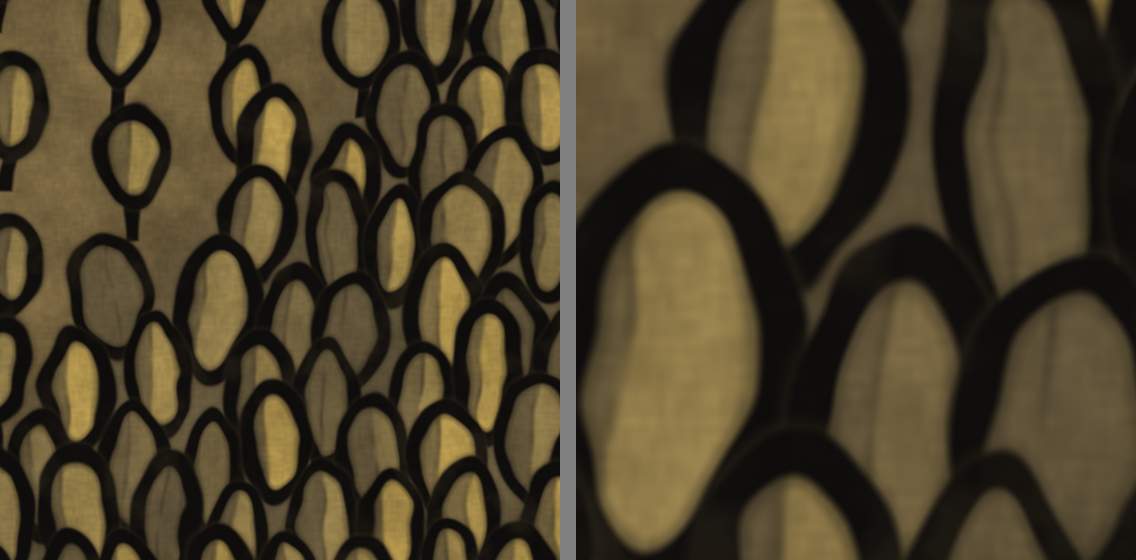
Left: the whole. Right: its middle third, enlarged.
Reproduce this pattern procedurally as a WebGL 1 fragment shader.

```glsl
precision highp float;
uniform vec2 u_resolution;

const vec3 INK = vec3(0.06, 0.052, 0.045);
const vec3 UMBER = vec3(0.20, 0.17, 0.11);
const vec3 OLIVE = vec3(0.37, 0.32, 0.22);
const vec3 GROUND = vec3(0.44, 0.37, 0.235);
const vec3 STRAW = vec3(0.55, 0.47, 0.28);
const vec3 GOLD = vec3(0.67, 0.56, 0.29);

const vec2 CELL = vec2(0.14, 0.125);     // spacing of the ovals
const vec2 SHIFT = vec2(0.05, 0.0);      // lattice offset
const vec2 RADIUS = vec2(0.067, 0.122);  // mean outer half size
const float OUTLINE = 0.027;
const float EDGE = 0.004;
const float WOBBLE = 0.014;
const float CLEARING = 0.22;             // height where the open ground starts
const float GRAIN = 0.14;

float hash(vec2 p) {
  return fract(sin(dot(p, vec2(127.1, 311.7))) * 43758.5453);
}

float noise(vec2 p) {
  vec2 i = floor(p), f = fract(p);
  f = f * f * (3.0 - 2.0 * f);
  return mix(mix(hash(i), hash(i + vec2(1.0, 0.0)), f.x),
             mix(hash(i + vec2(0.0, 1.0)), hash(i + vec2(1.0, 1.0)), f.x), f.y);
}

float fbm(vec2 p) {
  float sum = 0.0, amp = 0.5;
  for (int i = 0; i < 4; i++) {
    sum += amp * noise(p);
    p = p * 2.03 + 7.1;
    amp *= 0.5;
  }
  return sum;
}

float fill(float d) {
  return 1.0 - smoothstep(-EDGE, EDGE, d);
}

// Approximate distance to an ellipse narrowed at its ends and tapered downward
float ovalDistance(vec2 p, vec2 r, float pinch, float taper) {
  float t = clamp(p.y / r.y, -1.2, 1.2);
  p.x *= 1.0 + pinch * t * t - taper * t;
  float k = length(p / r);
  return k * (k - 1.0) / max(length(p / (r * r)), 0.001);
}

// Positive on open ground, negative in the crowd
float openness(vec2 p) {
  return p.y - p.x - CLEARING;
}

vec3 interior(vec2 q, vec2 r, vec2 id, float tone) {
  vec3 light = mix(mix(OLIVE, STRAW, smoothstep(0.0, 0.45, tone)), GOLD,
                   smoothstep(0.6, 0.95, tone));
  vec3 shade = mix(OLIVE, light, 0.35 * hash(id + 8.3));
  float seam = q.x + r.x * (0.5 * hash(id + 5.7) - 0.05) - 0.12 * q.y * (hash(id + 2.9) - 0.3);
  vec3 col = mix(shade, light, smoothstep(-0.006, 0.008, seam));
  float crease = exp(-seam * seam / 0.00002) * noise(q * 30.0 + id * 3.0);
  return mix(col, UMBER, 0.5 * crease);
}

vec3 paintOval(vec3 col, vec2 p, vec2 id) {
  vec2 center = (id + 0.5 + vec2(0.5 * id.y, 0.0)) * CELL - SHIFT;
  bool open = openness(center) > 0.0;
  if (open && mod(id.x - id.y + 0.5, 3.0) > 1.0) return col;

  vec2 rnd = vec2(hash(id), hash(id + 17.3));
  center += (rnd - 0.5) * CELL * vec2(0.5, 0.6);
  vec2 r = RADIUS * mix(vec2(0.86), vec2(1.16, 1.12), vec2(hash(id + 3.1), hash(id + 9.7)));
  if (open) r *= vec2(0.93, 0.86);
  float width = OUTLINE * mix(0.75, 1.15, hash(id + 21.9));

  // Slight lean of each oval
  float lean = 0.22 * (hash(id + 4.4) - 0.5);
  vec2 q = p - center;
  q = vec2(q.x - lean * q.y, q.y + lean * q.x);

  float d = ovalDistance(q, r, 0.32 * hash(id + 6.2), 0.2 * rnd.y - 0.04);
  float inner = d + width + 0.007 * (noise(p * 30.0 + id) - 0.5);

  // Short stalk under the ovals on open ground
  if (open) {
    float len = mix(0.022, 0.038, rnd.x);
    vec2 s = abs(q + vec2(0.0, r.y + len - 0.006)) - vec2(0.012, len);
    col = mix(col, INK, fill(max(s.x, s.y)));
  }

  vec3 ink = mix(INK, UMBER, 0.35 * smoothstep(0.5, 0.75, fbm(p * 14.0 + id)));
  vec3 body = interior(q, r, id, hash(id + 13.6));
  body = mix(body, UMBER, 0.5 * smoothstep(-0.014, 0.0, inner));
  col = mix(col, UMBER, 0.4 * (1.0 - smoothstep(-0.002, 0.011, d)));
  return mix(col, mix(ink, body, fill(inner)), fill(d));
}

void main() {
  vec2 uv = gl_FragCoord.xy / min(u_resolution.x, u_resolution.y);
  vec2 p = uv + WOBBLE * (vec2(noise(uv * 19.0), noise(uv * 19.0 + 40.0)) - 0.5);

  // Mottled ground, darker between the crowded ovals
  vec3 col = mix(OLIVE, GROUND, smoothstep(-0.1, 0.1, openness(p)));
  col *= 0.82 + 0.38 * fbm(uv * vec2(7.0, 9.0));

  // Lower rows overlap the rows above
  vec2 g = (p + SHIFT) / CELL;
  for (int j = 2; j >= -2; j--) {
    float row = floor(g.y) + float(j);
    float column = floor(g.x - 0.5 * row);
    for (int i = -2; i <= 2; i++) {
      col = paintOval(col, p, vec2(column + float(i), row));
    }
  }

  // Brush streaks and woven cloth
  float weave = 0.5 * (noise(uv * vec2(60.0, 190.0)) + noise(uv * vec2(190.0, 70.0)));
  float brush = fbm(uv * vec2(24.0, 15.0) + 3.0);
  col *= 1.0 + GRAIN * (weave - 0.5) + 0.32 * (brush - 0.47);
  gl_FragColor = vec4(col, 1.0);
}
```
